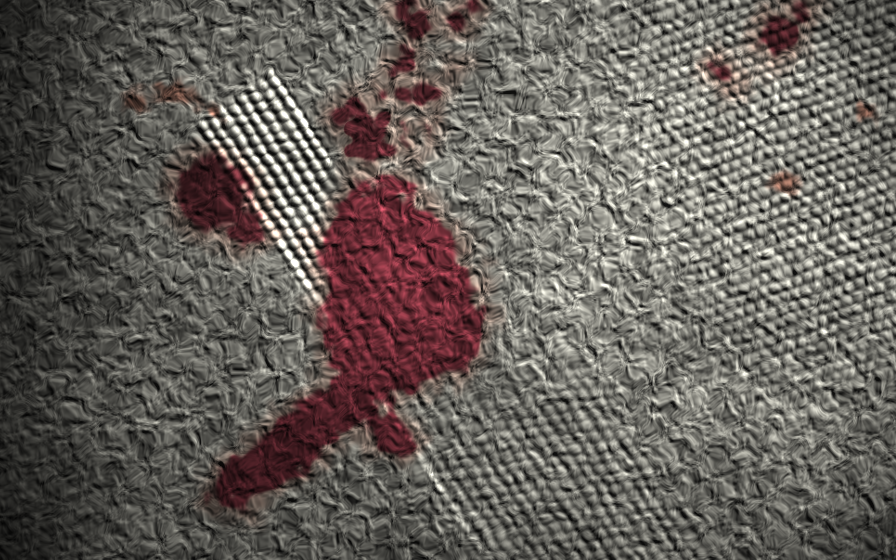
Give the GLSL for this texture, as a Shadertoy shader.

```glsl
#define PILE_FREQ 62.0
#define RELIEF 1.75
#define RIB_PERIOD 0.0215
#define KNIT_PERIOD 0.021
#define LIGHT_STEP vec2(0.0035, 0.0055)
#define RIB_DIR vec2(0.55, -0.835)
#define PATCH_TOP vec2(0.423, 0.827)
#define CLOTH_TINT vec3(1.02, 1.015, 0.955)
#define WINE_TINT vec3(0.86, 0.33, 0.41)
#define RUST_TINT vec3(0.95, 0.62, 0.54)

float hash(vec2 p) {
    vec3 q = fract(vec3(p.xyx) * 0.1031);
    q += dot(q, q.yzx + 33.33);
    return fract((q.x + q.y) * q.z);
}

float noise(vec2 p) {
    vec2 i = floor(p), f = fract(p);
    f = f * f * (3.0 - 2.0 * f);
    return mix(mix(hash(i), hash(i + vec2(1, 0)), f.x),
               mix(hash(i + vec2(0, 1)), hash(i + vec2(1, 1)), f.x), f.y);
}

// Curled loops: warped noise in three octaves
float pile(vec2 p) {
    vec2 q = p * PILE_FREQ;
    q += 1.3 * vec2(noise(q * 0.7 + 9.0), noise(q * 0.7 + 47.0));
    return 0.5 * noise(q) + 0.32 * noise(q * 2.1 + 5.0) + 0.18 * noise(q * 4.3 + 13.0);
}

// Staggered rows of rounded stitches
float stitches(vec2 q, float period) {
    q /= period;
    q.x += 0.5 * mod(floor(q.y), 2.0);
    vec2 cell = fract(q) - 0.5;
    return 1.0 - smoothstep(0.08, 0.58, length(cell * vec2(0.85, 1.0)));
}

// x runs along the ribs, y across them
vec2 ribSpace(vec2 p) {
    p -= PATCH_TOP;
    return vec2(dot(p, RIB_DIR), dot(p, vec2(-RIB_DIR.y, RIB_DIR.x)));
}

float band(float x, float lo, float hi, float soft) {
    return smoothstep(lo - soft, lo + soft, x) * smoothstep(hi + soft, hi - soft, x);
}

float wornPatch(vec2 rib) {
    float end = mix(0.39, 0.19, clamp((rib.y + 0.085) / 0.17, 0.0, 1.0));
    return band(rib.y, -0.09, 0.088, 0.008) * smoothstep(-0.015, 0.01, rib.x)
         * smoothstep(end + 0.05, end - 0.05, rib.x);
}

float ribMask(vec2 rib) {
    float lower = band(rib.y, -0.1, 0.27, 0.05) * smoothstep(0.6, 0.8, rib.x);
    float middle = band(rib.y, -0.1, 0.07, 0.03) * 0.35;
    return max(wornPatch(rib), max(0.6 * lower, middle * step(0.0, rib.x)));
}

float clothHeight(vec2 p) {
    float loops = pile(p);
    vec2 wobble = 0.007 * vec2(noise(p * 30.0), noise(p * 30.0 + 71.0));
    vec2 rib = ribSpace(p);
    float h = mix(loops, 0.5 * stitches(rib + wobble, RIB_PERIOD) + 0.5 * loops, ribMask(rib));
    vec2 tilted = vec2(p.x * 0.94 + p.y * 0.34, p.y * 0.94 - p.x * 0.34) + wobble;
    float knit = smoothstep(1.1, 1.45, p.x + 0.25 * p.y - 0.05) * smoothstep(0.1, 0.5, p.y);
    knit = max(knit, 0.5 * smoothstep(0.45, 0.1, p.x + p.y * 0.7));
    return mix(h, 0.45 * stitches(tilted, KNIT_PERIOD) + 0.6 * loops, 0.75 * knit);
}

float disc(vec2 p, vec2 c, float r) { return length(p - c) - r; }

float capsule(vec2 p, vec2 a, vec2 b, float r) {
    vec2 ab = b - a;
    return length(p - a - ab * clamp(dot(p - a, ab) / dot(ab, ab), 0.0, 1.0)) - r;
}

float smin(float a, float b, float k) {
    float h = max(k - abs(a - b), 0.0) / k;
    return min(a, b) - 0.25 * h * h * k;
}

float droplets(vec2 p, vec2 center, vec2 spread, float size) {
    float d = 1.0;
    for (float i = 0.0; i < 9.0; i++) {
        vec2 at = vec2(hash(center * 91.0 + i), hash(center * 57.0 + i + 30.0)) - 0.5;
        d = min(d, disc(p, center + at * spread, size * (0.35 + 0.65 * hash(vec2(i, 8.0)))));
    }
    return d;
}

float mainStain(vec2 p) {
    float d = smin(disc(p, vec2(0.675, 0.575), 0.098), disc(p, vec2(0.717, 0.445), 0.139), 0.08);
    d = smin(d, capsule(p, vec2(0.66, 0.32), vec2(0.43, 0.133), 0.044), 0.07);
    return smin(d, disc(p, vec2(0.698, 0.23), 0.038), 0.03);
}

float smallStains(vec2 p) {
    float d = smin(disc(p, vec2(0.377, 0.655), 0.058),
                   capsule(p, vec2(0.4, 0.65), vec2(0.453, 0.585), 0.016), 0.04);
    d = min(d, disc(p, vec2(0.67, 0.762), 0.058) + 0.055 * noise(p * 48.0) - 0.015);
    d = min(d, disc(p, vec2(0.754, 0.833), 0.017));
    d = min(d, droplets(p, vec2(0.69, 0.775), vec2(0.19, 0.12), 0.015));
    d = min(d, droplets(p, vec2(0.775, 0.94), vec2(0.14, 0.13), 0.016));
    d = min(d, min(disc(p, vec2(1.385, 0.93), 0.034), disc(p, vec2(1.433, 0.99), 0.021)));
    return min(d, disc(p, vec2(1.29, 0.868), 0.014));
}

void mainImage(out vec4 fragColor, in vec2 fragCoord) {
    vec2 p = fragCoord / iResolution.y;
    vec2 rib = ribSpace(p);

    // Broad light with a dim left side and lower edge
    vec2 fall = (p - vec2(1.14, 0.64)) / vec2(0.95, 0.66);
    float light = mix(0.2, 0.52, exp(-dot(fall, fall)));
    light *= mix(0.55, 1.0, smoothstep(-0.05, 0.28, p.x));
    light *= 1.0 - 0.3 * smoothstep(0.75, 1.05, length((p - vec2(0.8, 0.5)) / vec2(1.0, 0.75)));
    light *= 0.88 + 0.24 * noise(p * 7.0);

    // Worn ribs and pulled threads
    float grain = noise(p * 60.0);
    light += wornPatch(rib) * (0.12 + 0.13 * cos(6.2832 * (rib.y / RIB_PERIOD - 0.5)));
    float thread = band(rib.y, -0.086, -0.077, 0.004) * band(rib.x, 0.1, 0.95, 0.05);
    thread += 0.5 * band(rib.y, -0.06, -0.053, 0.004) * band(rib.x, 0.63, 0.9, 0.05);
    thread += 0.8 * band(rib.y, 0.072, 0.084, 0.005) * band(rib.x, 0.0, 0.2, 0.03);
    thread += 0.5 * band(rib.y - 0.3 * (rib.x - 0.9), 0.193, 0.2, 0.004) * band(rib.x, 0.9, 1.05, 0.04);
    light += 0.28 * thread * (0.35 + 0.65 * grain);

    // Raking light over the pile
    float h = clothHeight(p);
    float slope = h - clothHeight(p + LIGHT_STEP);
    float lum = light * max(0.12, 1.0 + RELIEF * slope + 1.1 * (h - 0.47));
    vec3 col = lum * CLOTH_TINT;

    // Stains soak in with ragged borders and a faint rusty halo
    float ragged = 0.035 * (noise(p * 19.0) - 0.5) + 0.028 * (grain - 0.5);
    float big = mainStain(p) + ragged;
    float small = smallStains(p) + 0.8 * ragged;
    float rust = capsule(p, vec2(0.25, 0.812), vec2(0.34, 0.832), 0.013);
    rust = min(rust, capsule(p, vec2(0.34, 0.832), vec2(0.385, 0.795), 0.012));
    rust = min(rust, min(disc(p, vec2(1.406, 0.67), 0.018), disc(p, vec2(1.545, 0.8), 0.014)));
    float halo = 0.4 * smoothstep(0.05, 0.0, min(big, small));
    halo = max(halo, 0.8 * smoothstep(0.012, -0.012, rust + ragged));
    col = mix(col, col * RUST_TINT, halo);

    float glow = exp(-dot(p - vec2(0.71, 0.52), p - vec2(0.71, 0.52)) * 14.0);
    vec3 wine = (lum * 0.85 + 0.035) * WINE_TINT * (0.72 + 0.4 * glow);
    col = mix(col, wine, 0.96 * smoothstep(0.009, -0.009, big));
    col = mix(col, wine * 0.85, 0.92 * smoothstep(0.008, -0.008, small));
    fragColor = vec4(clamp(col, 0.0, 1.0), 1.0);
}
```
